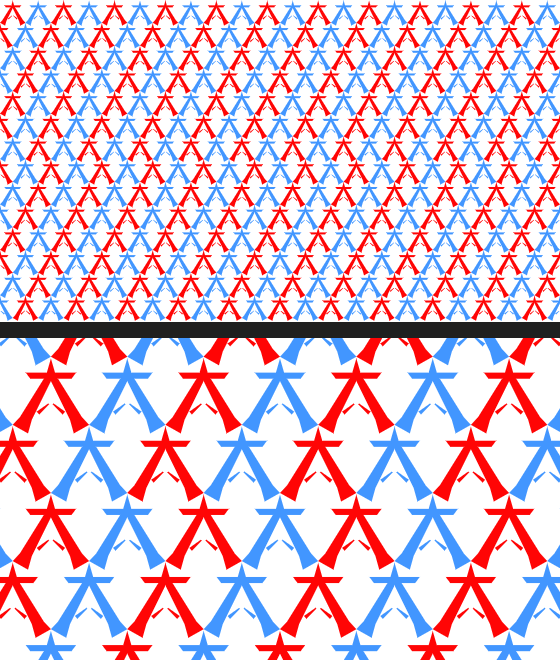
Top: the whole. Bottom: its middle third, enlarged.
This pattern is drawn by a WebGL 1 fragment shader. Its source:

```glsl
precision highp float;

uniform vec2 u_resolution;

const float COLUMNS = 22.0;
const float ROWS = 14.0;
const float ROW_PITCH = 0.892;  // in column widths
const float BAR_DEPTH = 0.25;   // crossbar below the top of its row
const float SHIFT_ROW = 7.0;    // colour order flips from this row down

const vec3 PAPER = vec3(1.0);
const vec3 RED = vec3(1.0, 0.02, 0.02);
const vec3 BLUE = vec3(0.26, 0.59, 1.0);

// Straight stroke from a to b with a half width for each end
float taper(vec2 p, vec2 a, vec2 b, float widthA, float widthB) {
  float len = distance(a, b);
  vec2 axis = (b - a) / len;
  vec2 q = p - a;
  float along = dot(q, axis);
  float side = abs(q.x * axis.y - q.y * axis.x);
  float slope = (widthB - widthA) / len;
  float flank = (side - widthA - slope * along) / sqrt(1.0 + slope * slope);
  return max(flank, max(-along, along - len));
}

// Mirrored figure, centred on its crossbar with y pointing up
float figureDistance(vec2 p) {
  p.x = abs(p.x);
  float bar = taper(p, vec2(0.0, -0.04), vec2(0.0, 0.04), 0.27, 0.33);
  float spike = taper(p, vec2(0.0), vec2(0.0, 0.225), 0.065, 0.0);
  float leg = taper(p, vec2(0.015, 0.0), vec2(0.36, -0.62), 0.045, 0.08);
  float foot = taper(p, vec2(0.31, -0.54), vec2(0.40, -0.70), 0.07, 0.115);
  float sliver = taper(p, vec2(0.03, -0.37), vec2(0.17, -0.49), 0.008, 0.025);
  return min(min(bar, spike), min(min(leg, foot), sliver));
}

float coverage(float d, float pixel) {
  return clamp(0.5 - d / pixel, 0.0, 1.0);
}

// Paint one row of alternating figures over the given colour
vec3 paintRow(vec3 base, vec2 p, float row, float pixel) {
  float phase = 0.5 - 0.5 * row + step(SHIFT_ROW - 0.5, row);
  float column = floor(p.x - phase + 0.5);
  vec2 local = vec2(p.x - phase - column, row * ROW_PITCH + BAR_DEPTH - p.y);
  vec3 ink = mod(column, 2.0) < 0.5 ? RED : BLUE;
  float inside = step(0.0, row) * step(row, ROWS - 1.0);
  return mix(base, ink, inside * coverage(figureDistance(local), pixel));
}

void main() {
  // Column widths, measured from the top left
  float pixel = COLUMNS / u_resolution.x;
  vec2 p = vec2(gl_FragCoord.x, u_resolution.y - gl_FragCoord.y) * pixel;

  // Feet reach into the row below, so two rows can touch each point
  float row = floor(p.y / ROW_PITCH);
  vec3 color = PAPER;
  for (int i = 0; i < 2; i++) {
    color = paintRow(color, p, row - 1.0 + float(i), pixel);
  }
  gl_FragColor = vec4(color, 1.0);
}
```
